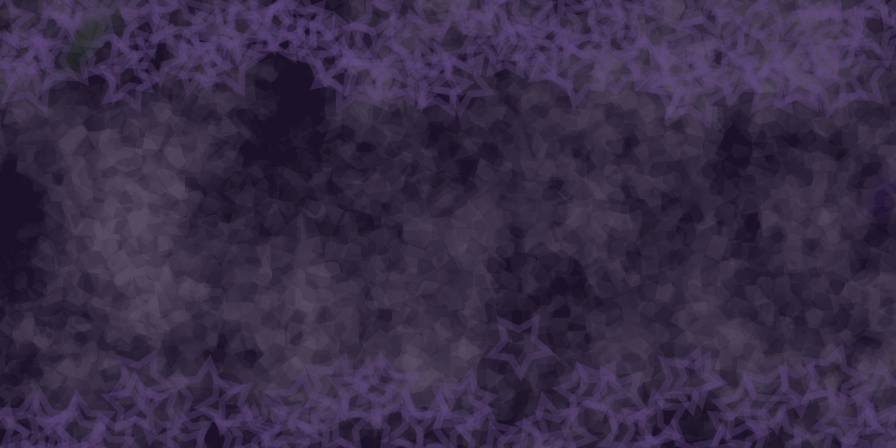
Give the GLSL for this background, as a WebGL 1 fragment shader.

```glsl
precision highp float;
// A dusky violet backdrop of overlapping crystal flakes, lit by slanted pale
// glows, with bands of translucent star outlines along the top and bottom.
// Flakes are softened Voronoi layers; stars are scattered by hashed loops.

uniform vec2 u_resolution;

const vec3 SHADE_COLOR = vec3(0.105, 0.068, 0.155);
const vec3 LIGHT_COLOR = vec3(0.310, 0.268, 0.360);
const vec3 STAR_COLOR = vec3(0.380, 0.285, 0.510);
const vec3 MOSS_COLOR = vec3(0.140, 0.190, 0.130);
const vec3 VIOLET_COLOR = vec3(0.180, 0.080, 0.320);

const int FLAKE_LAYERS = 4;
const float FLAKE_SCALE = 21.0;     // cells per canvas height
const float FLAKE_SHARPNESS = 45.0;
const float FLAKE_CONTRAST = 1.05;
const float CLOUD_SCALE = 6.0;
const float CLOUD_CONTRAST = 0.75;

const int TOP_STARS = 92;
const int BOTTOM_STARS = 58;
const float STAR_RADIUS = 0.054;
const float STAR_RADIUS_RANGE = 0.020;
const float STAR_INNER = 0.52;      // inner radius over outer radius
const float STAR_STROKE = 0.0075;   // half width of the outline
const float STAR_ALPHA = 0.34;
const float POINT_ANGLE = 0.628319; // pi / 5

float hash(vec2 p) {
  return fract(sin(dot(p, vec2(127.1, 311.7))) * 43758.5453);
}

float noise(vec2 p) {
  vec2 i = floor(p);
  vec2 f = fract(p);
  f = f * f * (3.0 - 2.0 * f);
  float low = mix(hash(i), hash(i + vec2(1.0, 0.0)), f.x);
  float high = mix(hash(i + vec2(0.0, 1.0)), hash(i + 1.0), f.x);
  return mix(low, high, f.y);
}

float bump(float x, float center, float width) {
  float t = (x - center) / width;
  return exp(-t * t);
}

// Elliptical glow whose long axis leans up to the right.
float glow(vec2 p, vec2 center, vec2 size) {
  vec2 d = p - center;
  vec2 q = vec2(0.6 * d.x + 0.8 * d.y, 0.8 * d.x - 0.6 * d.y) / size;
  return exp(-dot(q, q));
}

// One layer of flat cells with softly blended borders.
float flakes(vec2 p, float seed) {
  vec2 g = p * (FLAKE_SCALE + 3.0 * seed) + seed * vec2(17.3, 9.7);
  vec2 base = floor(g);
  float total = 0.0;
  float weights = 0.0;
  for (int j = -1; j <= 1; j++) {
    for (int i = -1; i <= 1; i++) {
      vec2 cell = base + vec2(float(i), float(j));
      vec2 site = cell + vec2(hash(cell + seed), hash(cell + seed + 41.0));
      vec2 d = g - site;
      float w = exp(-FLAKE_SHARPNESS * dot(d, d)) + 1e-30;
      vec2 cloudPos = (site - seed * vec2(17.3, 9.7)) / (FLAKE_SCALE + 3.0 * seed);
      float tone = FLAKE_CONTRAST * (hash(cell + seed + 83.0) - 0.5)
                 + CLOUD_CONTRAST * (noise(cloudPos * CLOUD_SCALE) - 0.5);
      total += w * tone;
      weights += w;
    }
  }
  return total / weights;
}

// Coverage of a five-pointed outline with mitred corners.
float starOutline(vec2 p, float radius, float turn) {
  float a = mod(atan(p.x, p.y) + turn, 2.0 * POINT_ANGLE) - POINT_ANGLE;
  vec2 q = length(p) * vec2(cos(a), abs(sin(a)));
  vec2 tip = vec2(radius, 0.0);
  vec2 side = STAR_INNER * radius * vec2(cos(POINT_ANGLE), sin(POINT_ANGLE)) - tip;
  float d = abs(dot(q - tip, normalize(vec2(-side.y, side.x))));
  float blur = 0.8 / u_resolution.y;
  return 1.0 - smoothstep(STAR_STROKE - blur, STAR_STROKE + blur, d);
}

// How far star centres reach in from the top and bottom edges.
float topReach(float x) {
  return 0.21 - 0.11 * bump(x, 0.61, 0.09) - 0.06 * bump(x, 1.17, 0.08)
       - 0.04 * bump(x, 1.95, 0.15);
}

float bottomReach(float x) {
  return 0.16 + 0.09 * bump(x, 0.64, 0.07) + 0.09 * bump(x, 1.16, 0.07)
       - 0.04 * bump(x, 0.95, 0.1) - 0.05 * bump(x, 1.42, 0.08);
}

float scatteredStar(vec2 p, float id, float count, float seed, float aspect) {
  vec2 key = vec2(id, seed);
  float x = aspect * (id + hash(key)) / count;
  float along = 2.0 * x / aspect;
  float depth = hash(key + 5.3);
  float y = seed < 2.0 ? 1.01 - (topReach(along) + 0.01) * depth
                       : (bottomReach(along) + 0.02) * depth - 0.02;
  float radius = STAR_RADIUS + STAR_RADIUS_RANGE * hash(key + 11.9);
  return starOutline(p - vec2(x, y), radius, 6.2832 * hash(key + 23.1));
}

void main() {
  vec2 p = gl_FragCoord.xy / u_resolution.y;
  float aspect = u_resolution.x / u_resolution.y;
  vec2 scene = vec2(2.0 * gl_FragCoord.x / u_resolution.x, p.y);

  // Crystal flakes
  float tone = 0.48;
  for (int i = 0; i < FLAKE_LAYERS; i++) {
    tone += flakes(p, float(i) + 1.0) / float(FLAKE_LAYERS);
  }

  // Broad lights and shadows
  tone += 0.26 * glow(scene, vec2(0.31, 0.52), vec2(0.30, 0.12));
  tone += 0.26 * glow(scene, vec2(1.56, 0.36), vec2(0.32, 0.10));
  tone += 0.28 * glow(scene, vec2(1.78, 0.87), vec2(0.17, 0.12));
  tone -= 0.34 * glow(scene, vec2(0.04, 0.54), vec2(0.18, 0.10));
  tone -= 0.22 * glow(scene, vec2(0.65, 0.77), vec2(0.16, 0.12));
  tone -= 0.25 * glow(scene, vec2(1.95, 0.30), vec2(0.20, 0.09));
  tone -= 0.10 * (smoothstep(0.75, 0.95, p.y) + 1.0 - smoothstep(0.03, 0.2, p.y));
  vec3 color = mix(SHADE_COLOR, LIGHT_COLOR, clamp(tone, 0.0, 1.1));

  // Star bands
  for (int i = 0; i < TOP_STARS; i++) {
    float cover = scatteredStar(p, float(i), float(TOP_STARS), 1.0, aspect);
    color = mix(color, STAR_COLOR, STAR_ALPHA * cover);
  }
  for (int i = 0; i < BOTTOM_STARS; i++) {
    float cover = scatteredStar(p, float(i), float(BOTTOM_STARS), 3.0, aspect);
    color = mix(color, STAR_COLOR, STAR_ALPHA * cover);
  }

  // Small tints
  color = mix(color, MOSS_COLOR, 0.6 * glow(scene, vec2(0.19, 0.91), vec2(0.09, 0.03)));
  color = mix(color, VIOLET_COLOR, 0.35 * glow(scene, vec2(1.97, 0.56), vec2(0.06, 0.03)));
  gl_FragColor = vec4(color, 1.0);
}
```
